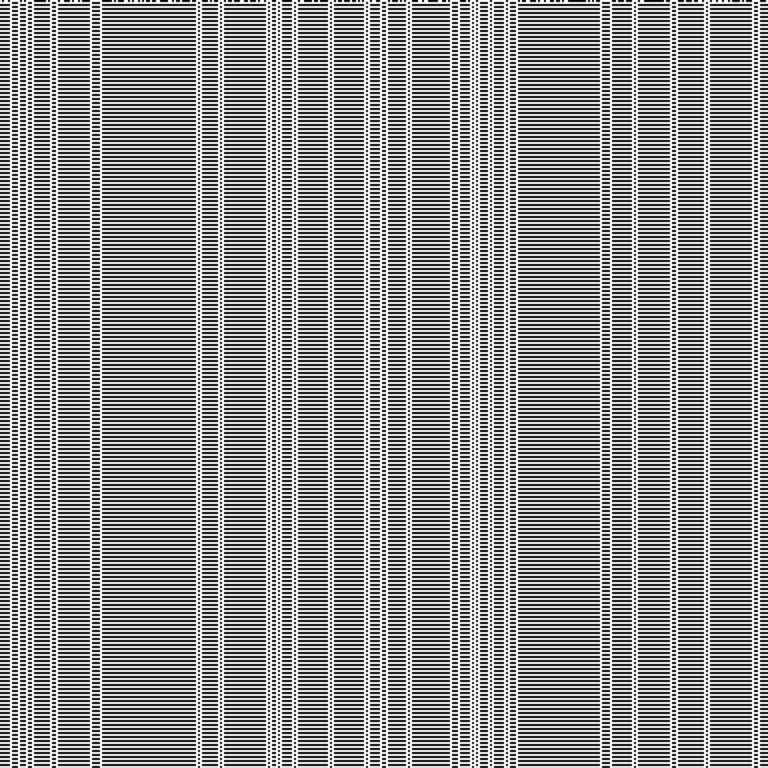
Reproduce this pattern procedurally as a three.js fragment shader.

```glsl
varying vec2 vUv;

const float CELLS = 384.0;
const vec3 PAPER = vec3(1.0);
const vec3 INK = vec3(0.0);

float hash(float n) {
  return fract(sin(n * 127.1 + 31.7) * 43758.5);
}

// Random first generation: 1 is ink, 0 is paper
float seedCell(float x) {
  return step(0.5, hash(x));
}

// A cell turns to ink only when it and both neighbours are paper
float nextCell(float left, float self, float right) {
  return (1.0 - left) * (1.0 - self) * (1.0 - right);
}

float oddCell(float x) {
  return nextCell(seedCell(x - 1.0), seedCell(x), seedCell(x + 1.0));
}

float evenCell(float x) {
  return nextCell(oddCell(x - 1.0), oddCell(x), oddCell(x + 1.0));
}

// After the first row the generations alternate between two states
float inkAt(float x, float generation, float odd, float even) {
  if (generation < 0.5) return seedCell(x);
  return mod(generation, 2.0) > 0.5 ? odd : even;
}

// Running integral of a unit triangle filter
float triangleIntegral(float t) {
  t = clamp(t, -1.0, 1.0);
  return 0.5 + t - 0.5 * t * abs(t);
}

// Share of the filter that falls on one cell
float cellWeight(float cell, float centre, float radius) {
  return triangleIntegral((cell + 1.0 - centre) / radius)
       - triangleIntegral((cell - centre) / radius);
}

void main() {
  // Generations run down from the top edge
  vec2 grid = vec2(vUv.x, 1.0 - vUv.y) * CELLS;
  vec2 radius = clamp(fwidth(vUv) * CELLS, 0.001, 1.0);
  vec2 base = floor(grid);

  // Filter the neighbouring cells
  float ink = 0.0;
  for (int i = -1; i <= 1; i++) {
    float x = base.x + float(i);
    float columnWeight = cellWeight(x, grid.x, radius.x);
    float odd = oddCell(x);
    float even = evenCell(x);
    for (int j = -1; j <= 1; j++) {
      float y = base.y + float(j);
      float weight = columnWeight * cellWeight(y, grid.y, radius.y);
      ink += weight * inkAt(x, max(y, 0.0), odd, even);
    }
  }

  gl_FragColor = vec4(mix(PAPER, INK, ink), 1.0);
}
```
